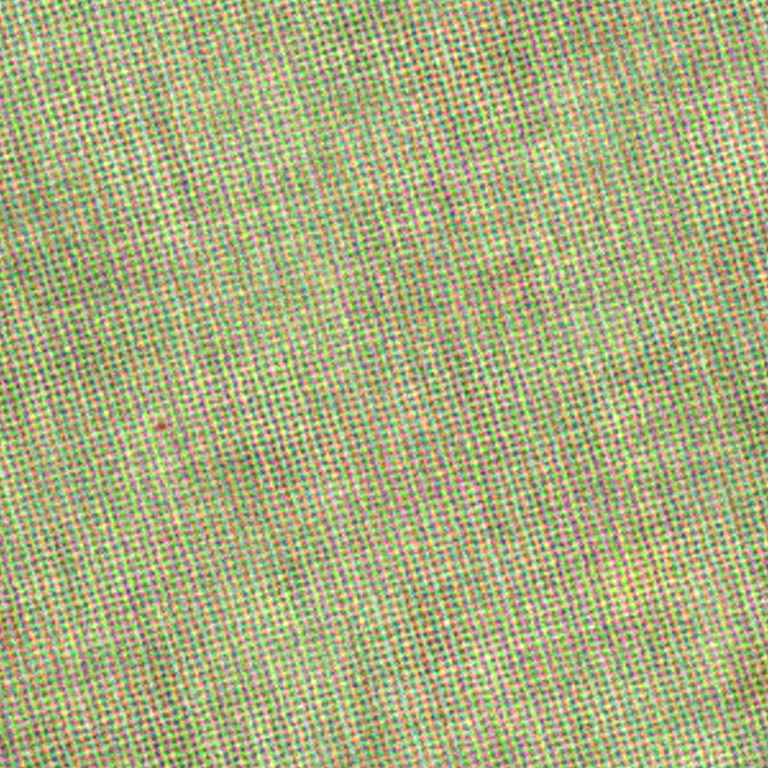
A WebGL 2 fragment shader for this texture:

```glsl
#version 300 es
precision highp float;
// Fine plain-weave cloth, turned to a slant, with red, green, yellow and
// blue fringes along the warp. Cosine waves form the threads and holes;
// hashed value noise adds uneven yarn, grain, mottling and stains.
uniform vec2 u_resolution;
out vec4 fragColor;

const float TAU = 6.2831853;
const float TILT = 0.30;                 // turn of the cloth, radians
const vec2 THREADS = vec2(84.0, 84.0);   // repeats across and down
const float GRAIN = 300.0;               // grain cells across
const vec3 CLOTH = vec3(0.660, 0.678, 0.495);
const vec3 RED_GREEN = vec3(0.120, -0.125, 0.01);
const vec3 YELLOW_BLUE = vec3(0.035, 0.035, -0.11);

// Integer hash giving three values from 0 to 1
vec3 hash3(vec2 cell, uint seed) {
  uvec3 v = uvec3(ivec3(ivec2(cell), int(seed))) * 1664525u + 1013904223u;
  v.x += v.y * v.z; v.y += v.z * v.x; v.z += v.x * v.y;
  v ^= v >> 16u;
  v.x += v.y * v.z; v.y += v.z * v.x; v.z += v.x * v.y;
  return vec3(v >> 8u) / 16777216.0;
}

// Smooth noise with three channels, from -1 to 1
vec3 noise3(vec2 p, uint seed) {
  vec2 i = floor(p), f = fract(p);
  f = f * f * (3.0 - 2.0 * f);
  vec3 low = mix(hash3(i, seed), hash3(i + vec2(1, 0), seed), f.x);
  vec3 high = mix(hash3(i + vec2(0, 1), seed), hash3(i + vec2(1, 1), seed), f.x);
  return mix(low, high, f.y) * 2.0 - 1.0;
}

vec3 cloudNoise(vec2 p, uint seed) {
  vec3 sum = vec3(0.0);
  float weight = 0.5;
  for (uint k = 0u; k < 4u; k++) {
    sum += weight * noise3(p, seed + k);
    p *= 2.1;
    weight *= 0.55;
  }
  return sum;
}

vec2 rotate(vec2 p, float angle) {
  float c = cos(angle), s = sin(angle);
  return vec2(c * p.x + s * p.y, c * p.y - s * p.x);
}

// Light on the threads: bright crossings, dark holes, over-under relief
float weaveLight(vec2 thread) {
  vec2 ridge = 0.5 + 0.5 * cos(TAU * thread);
  float hole = (1.0 - ridge.x) * (1.0 - ridge.y);
  float relief = cos(0.5 * TAU * thread.x) * cos(0.5 * TAU * thread.y);
  return 0.11 * (ridge.x - 0.5) + 0.10 * (ridge.y - 0.5)
       - 0.11 * (hole - 0.25) + 0.03 * relief;
}

// Colour fringes that drift slowly against the warp threads
vec3 fringe(vec2 thread, float drift) {
  float redGreen = sin(TAU * (thread.x * 0.70 + 0.02 * thread.y + drift));
  float cross = sin(TAU * (thread.x * 0.30 + thread.y * 0.98 - drift));
  float yellowBlue = sin(TAU * (thread.x * 0.73 - 0.02 * thread.y - drift));
  return RED_GREEN * (0.60 * redGreen + 0.45 * cross) + YELLOW_BLUE * 0.7 * yellowBlue;
}

// Soft round stain of the given radius
float stain(vec2 p, vec2 centre, float radius) {
  vec2 d = (p - centre) / radius;
  return exp(-dot(d, d));
}

void main() {
  vec2 p = gl_FragCoord.xy / u_resolution;
  vec3 clouds = cloudNoise(p * 5.0 + 11.0, 3u);

  // Straight thread coordinates with only a slight, broad bend
  vec2 thread = rotate(p - 0.5, TILT) * THREADS;
  thread += 0.20 * noise3(p * 4.0, 21u).xy + 0.14 * noise3(thread * 0.8 + 200.0, 31u).xy;

  // Yarns vary in strength along their length
  float warp = noise3(vec2(thread.x, thread.y * 0.12) + 200.0, 41u).x;
  float weft = noise3(vec2(thread.x * 0.12, thread.y) + 200.0, 51u).x;
  float patchiness = 1.0 + 0.3 * noise3(p * 14.0, 61u).x;

  // Blue swings less with the light than red and green do
  vec3 colour = CLOTH + weaveLight(thread) * patchiness * vec3(1.1, 1.1, 0.8);
  colour += 0.045 * warp + 0.04 * weft;
  colour += fringe(thread, 0.35 * clouds.y) * (1.0 + 0.3 * clouds.z);

  // Fine grain, partly grey and partly coloured
  vec3 grain = noise3(p * GRAIN, 71u);
  colour += 0.10 * grain.x + 0.15 * (grain - dot(grain, vec3(0.3333)));

  // Broad mottling
  colour += 0.07 * clouds.x + RED_GREEN * 0.18 * clouds.z;

  // Pale patch, ruddy smudges, worn edges and one small red fleck
  float smudge = stain(p, vec2(0.66, 0.63), 0.03) + stain(p, vec2(0.0, 0.17), 0.035);
  float edge = stain(p, vec2(1.01, 0.12), 0.05);
  float fleck = stain(p, vec2(0.21, 0.445), 0.007);
  colour += vec3(0.12, 0.08, 0.01) * stain(p, vec2(0.83, 0.25), 0.05);
  colour -= vec3(0.02, 0.09, 0.08) * smudge + vec3(0.08, 0.13, 0.18) * edge;
  colour = mix(colour, vec3(0.60, 0.16, 0.14), 0.8 * fleck);

  fragColor = vec4(clamp(colour, 0.0, 1.0), 1.0);
}
```
